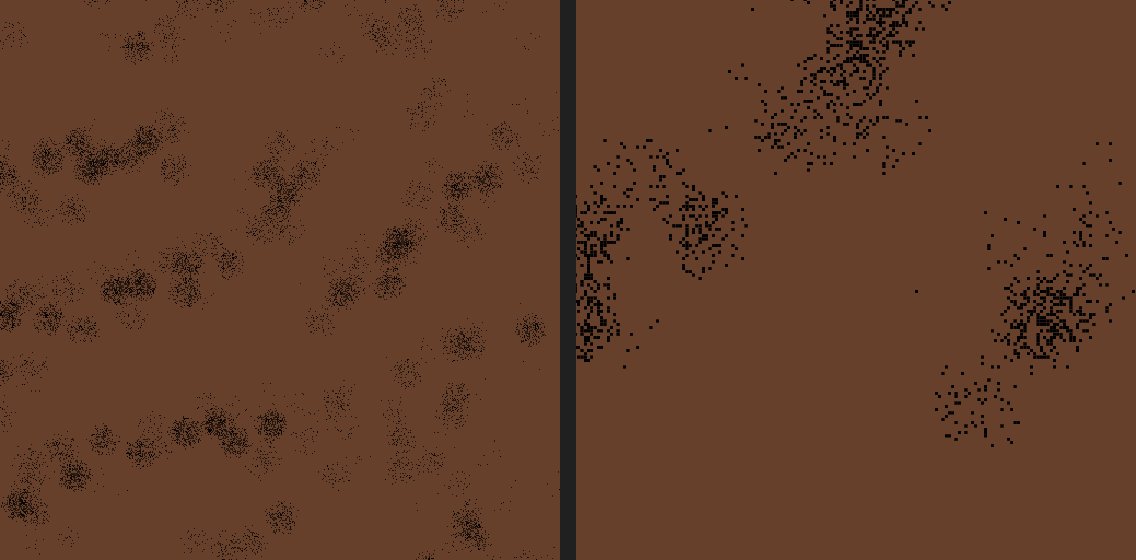
Left: the whole. Right: its middle third, enlarged.
A Shadertoy shader for this texture:

```glsl
#define SOIL_COLOR vec3(0.40, 0.25, 0.17)
#define GRAIN_COLOR vec3(0.0)
#define GRAINS 512.0            // grain cells across the canvas
#define CLUSTERS 18.0           // cluster cells across the canvas
#define CLUSTER_RADIUS 0.576    // in cluster cells
#define PEAK_DENSITY 0.6
#define STREAK_ANGLE 0.48
#define STREAK_FREQ vec2(3.0, 7.5)
#define STREAK_GAIN 1.9
#define CLUSTER_SPREAD 0.9
#define BASE_LEVEL 0.06

// Integer hash of a cell, two values in 0..1
vec2 hash2(vec2 cell) {
    uvec2 v = uvec2(ivec2(cell) + 4096);
    v = v * 1664525u + 1013904223u;
    v.x += v.y * 1664525u;
    v.y += v.x * 1664525u;
    v ^= v >> 16u;
    v.x += v.y * 1664525u;
    v.y += v.x * 1664525u;
    v ^= v >> 16u;
    return vec2(v & 0xffffu) / 65535.0;
}

float cornerSlope(vec2 corner, vec2 p) {
    float angle = 6.2832 * hash2(corner + 700.0).x;
    return dot(vec2(cos(angle), sin(angle)), p - corner);
}

float gradientNoise(vec2 p) {
    vec2 i = floor(p), f = p - i;
    vec2 w = f * f * f * (f * (f * 6.0 - 15.0) + 10.0);
    float low = mix(cornerSlope(i, p), cornerSlope(i + vec2(1, 0), p), w.x);
    float high = mix(cornerSlope(i + vec2(0, 1), p), cornerSlope(i + vec2(1, 1), p), w.x);
    return mix(low, high, w.y);
}

// Slanted bands that decide where clusters are rich
float streak(vec2 p) {
    float c = cos(STREAK_ANGLE), s = sin(STREAK_ANGLE);
    vec2 along = vec2(c * p.x + s * p.y, c * p.y - s * p.x);
    return gradientNoise(along * STREAK_FREQ);
}

// Chance of a grain: sum of the round clusters nearby
float grainDensity(vec2 p) {
    vec2 q = p * CLUSTERS, home = floor(q);
    float density = 0.0;
    for (int y = -1; y <= 1; y++)
    for (int x = -1; x <= 1; x++) {
        vec2 cell = home + vec2(x, y);
        vec2 center = cell + hash2(cell);
        float richness = BASE_LEVEL + STREAK_GAIN * streak(center / CLUSTERS)
                       + CLUSTER_SPREAD * (hash2(cell + 1500.0).y - 0.5);
        richness = clamp(richness, 0.0, 1.0);
        vec2 offset = (q - center) / CLUSTER_RADIUS;
        density += PEAK_DENSITY * richness * richness * max(0.0, 1.0 - dot(offset, offset));
    }
    return density;
}

void mainImage(out vec4 fragColor, in vec2 fragCoord) {
    vec2 grid = fragCoord / iResolution.y * GRAINS;
    vec2 cell = floor(grid);

    // Square grain with an edge one pixel soft
    vec2 edge = 0.5 - abs(grid - cell - 0.5);
    float pixel = GRAINS / iResolution.y;
    float cover = clamp(min(edge.x, edge.y) / pixel + 0.5, 0.0, 1.0);

    float present = step(hash2(cell + 3000.0).x, grainDensity((cell + 0.5) / GRAINS) - 0.001);
    fragColor = vec4(mix(SOIL_COLOR, GRAIN_COLOR, present * cover), 1.0);
}
```
